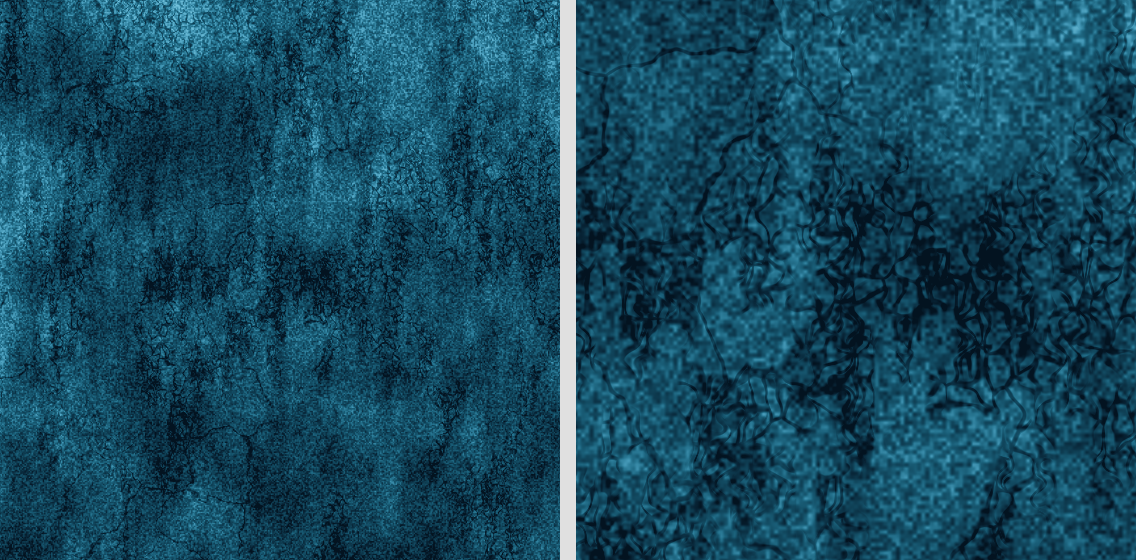
Left: the whole. Right: its middle third, enlarged.
Give the GLSL for this texture, as a three.js fragment shader.

```glsl
varying vec2 vUv;

#define BASE_TONE 2.35
#define CLOUD_AMOUNT 5.5
#define MOTTLE_AMOUNT 3.0
#define STREAK_AMOUNT 2.2
#define GRAIN_AMOUNT 3.4
#define GRAIN_CELLS 400.0
#define CRACK_DEPTH 2.4
#define CRACK_CELLS vec2(74.0, 50.0)
#define HAIRLINE_CELLS vec2(125.0, 62.0)
#define FISSURE_CELLS vec2(9.0, 8.0)

vec2 hash2(vec2 p) {
  vec3 q = fract(p.xyx * vec3(0.1031, 0.1030, 0.0973));
  q += dot(q, q.yzx + 33.33);
  return fract((q.xx + q.yz) * q.zy);
}

float valueNoise(vec2 p) {
  vec2 cell = floor(p);
  vec2 f = fract(p);
  f = f * f * (3.0 - 2.0 * f);
  float low = mix(hash2(cell).x, hash2(cell + vec2(1.0, 0.0)).x, f.x);
  float high = mix(hash2(cell + vec2(0.0, 1.0)).x, hash2(cell + 1.0).x, f.x);
  return mix(low, high, f.y);
}

float fbm(vec2 p) {
  float sum = 0.0;
  float weight = 0.516;
  for (int i = 0; i < 5; i++) {
    sum += weight * valueNoise(p);
    p = mat2(0.8, 0.6, -0.6, 0.8) * p * 2.03 + 17.3;
    weight *= 0.5;
  }
  return sum;
}

// Gap between the two nearest cell points: zero along cell borders
float cellBorder(vec2 p) {
  vec2 cell = floor(p);
  vec2 f = fract(p);
  float nearest = 8.0;
  float second = 8.0;
  for (int y = -1; y <= 1; y++) {
    for (int x = -1; x <= 1; x++) {
      vec2 offset = vec2(float(x), float(y));
      float d = length(offset + hash2(cell + offset) - f);
      second = min(second, max(nearest, d));
      nearest = min(nearest, d);
    }
  }
  return second - nearest;
}

float crackLine(vec2 p, float width) {
  return 1.0 - smoothstep(width * 0.3, width, cellBorder(p));
}

// Broad light: bright top, dark foot, wavering horizontal bands
float broadLight(vec2 uv) {
  float top = 1.7 * smoothstep(0.77, 1.0, uv.y);
  float foot = 1.1 * (1.0 - smoothstep(0.0, 0.32, uv.y));
  float bands = 0.32 * sin(uv.y * 17.0 + 1.7 + 0.8 * sin(uv.x * 5.0));
  return top - foot + bands;
}

float crackCover(vec2 uv) {
  vec2 wobble = vec2(valueNoise(uv * 95.0), valueNoise(uv * 95.0 + 41.0)) - 0.5;
  vec2 p = uv + wobble * 0.012;

  // Short broken cracks gathered in upright patches
  float patches = smoothstep(0.40, 0.62, fbm(uv * vec2(10.0, 4.5) + 8.0));
  float breaks = smoothstep(0.44, 0.62, valueNoise(uv * vec2(62.0, 30.0) + 5.0));
  float cracks = crackLine(p * CRACK_CELLS, 0.24) * breaks * patches;

  // Finer upright hairlines
  float hairBreaks = smoothstep(0.52, 0.70, valueNoise(uv * vec2(85.0, 24.0) + 63.0));
  float hairlines = crackLine(p * HAIRLINE_CELLS + 29.0, 0.32) * hairBreaks;
  hairlines *= 0.3 + 0.6 * patches;

  // A few long wandering fissures
  vec2 drift = vec2(fbm(uv * 14.0 + 3.0), fbm(uv * 14.0 + 71.0)) - 0.5;
  float region = smoothstep(0.58, 0.72, valueNoise(uv * 5.0 + 12.0));
  float fissures = crackLine((uv + drift * 0.09) * FISSURE_CELLS, 0.042) * region;

  return max(max(cracks, hairlines), fissures * 0.85);
}

vec3 tealRamp(float tone) {
  vec3 color = mix(vec3(0.012, 0.075, 0.125), vec3(0.03, 0.14, 0.21), clamp(tone + 1.0, 0.0, 1.0));
  color = mix(color, vec3(0.05, 0.22, 0.30), clamp(tone, 0.0, 1.0));
  color = mix(color, vec3(0.07, 0.29, 0.38), clamp(tone - 1.0, 0.0, 1.0));
  color = mix(color, vec3(0.10, 0.37, 0.47), clamp(tone - 2.0, 0.0, 1.0));
  color = mix(color, vec3(0.16, 0.47, 0.58), clamp(tone - 3.0, 0.0, 1.0));
  color = mix(color, vec3(0.27, 0.60, 0.72), clamp(tone - 4.0, 0.0, 1.0));
  return mix(color, vec3(0.46, 0.77, 0.87), clamp((tone - 5.0) * 0.6, 0.0, 1.0));
}

void main() {
  vec2 uv = vUv;

  // Stained plaster: clouds, mottling and upright streaks
  float tone = BASE_TONE + broadLight(uv);
  tone += CLOUD_AMOUNT * (fbm(uv * vec2(3.2, 4.4) + 2.0) - 0.5);
  tone += MOTTLE_AMOUNT * (fbm(uv * vec2(17.0, 12.0) + 31.0) - 0.5);
  tone += STREAK_AMOUNT * (fbm(uv * vec2(48.0, 6.0) + 55.0) - 0.5);

  // Fine sandy grain
  tone += GRAIN_AMOUNT * (valueNoise(uv * GRAIN_CELLS) - 0.5);
  tone += 0.35 * GRAIN_AMOUNT * (valueNoise(uv * GRAIN_CELLS * 0.53 + 19.0) - 0.5);

  tone -= CRACK_DEPTH * crackCover(uv);
  gl_FragColor = vec4(tealRamp(tone), 1.0);
}
```
